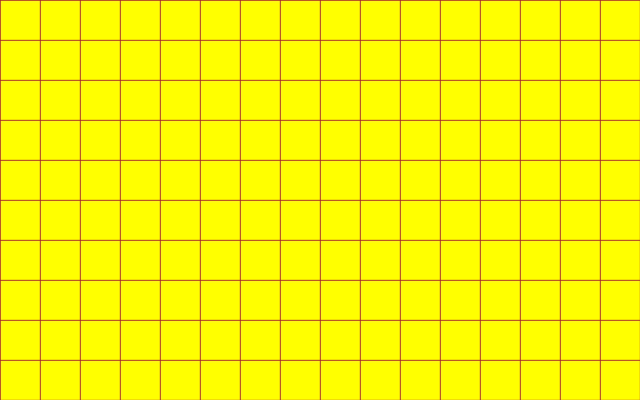
A WebGL 1 fragment shader for this pattern:

```glsl
precision highp float;
// Yellow sheet ruled into 16 by 10 square cells by thin brown lines.

uniform vec2 u_resolution;

const float ROWS = 10.0;
const vec3 YELLOW = vec3(1.0, 1.0, 0.0);
const vec3 BROWN = vec3(0.647, 0.165, 0.165);
const vec3 PALE_FRINGE = vec3(1.0, 0.96, 0.12);

// Line and fringe extents, as fractions of a cell.
const vec2 LINE_BAND = vec2(-0.004, 0.0194);
const vec2 FRINGE_BAND = vec2(0.03125, 0.0625);

// Share of a pixel of the given width that lies in a band, per axis.
vec2 bandCoverage(vec2 position, vec2 band, float pixel) {
    vec2 start = max(position - 0.5 * pixel, vec2(band.x));
    vec2 end = min(position + 0.5 * pixel, vec2(band.y));
    return clamp((end - start) / pixel, 0.0, 1.0);
}

// Union of the vertical and horizontal bands.
float gridCoverage(vec2 position, vec2 band, float pixel) {
    vec2 cover = bandCoverage(position, band, pixel);
    return 1.0 - (1.0 - cover.x) * (1.0 - cover.y);
}

void main() {
    // Cell units measured from the top left corner.
    float pixel = ROWS / u_resolution.y;
    vec2 grid = vec2(gl_FragCoord.x, u_resolution.y - gl_FragCoord.y) * pixel;

    // Signed offset from the nearest grid line on each axis.
    vec2 offset = fract(grid + 0.5) - 0.5;

    vec3 color = mix(YELLOW, PALE_FRINGE, gridCoverage(offset, FRINGE_BAND, pixel));
    color = mix(color, BROWN, gridCoverage(offset, LINE_BAND, pixel));
    gl_FragColor = vec4(color, 1.0);
}
```
